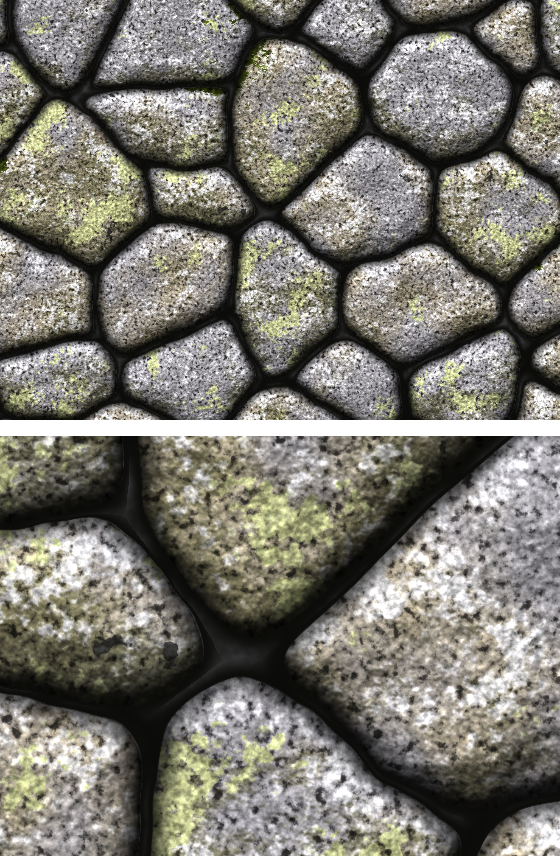
Top: the whole. Bottom: its middle third, enlarged.
Write a Shadertoy shader that draws this texture.

```glsl
// Dry stone wall: rounded boulders with black gaps, crusts, lichen and moss.
// Stones are cells of a weighted, staggered Voronoi diagram with softened corners;
// their domed height field is lit from above and coloured by layered gradient noise.

#define STONES vec2(3.0, 4.8)   // stones per canvas height, across and up
#define SIZE_SPREAD 0.028       // variation of stone size
#define CORNER 0.012            // corner rounding
#define GAP 0.0055              // mean half gap between stones
#define DOME 0.060              // width of the rounded stone rim
#define BUMP 0.0044             // surface roughness
#define GREY vec3(0.58, 0.57, 0.59)
#define BROWN vec3(0.60, 0.56, 0.48)
#define OLIVE vec3(0.42, 0.41, 0.29)
#define PALE vec3(0.86, 0.86, 0.88)
#define LICHEN vec3(0.74, 0.76, 0.53)
#define MOSS vec3(0.21, 0.25, 0.06)

struct Stone { float depth; vec2 cell; };

vec2 hash22(vec2 p) {
    vec3 q = fract(p.xyx * vec3(0.1031, 0.1030, 0.0973));
    q += dot(q, q.yzx + 33.33);
    return fract((q.xx + q.yz) * q.zy);
}

float corner(vec2 cell, vec2 offset) {
    return dot(hash22(cell) * 2.0 - 1.0, offset);
}

float gradientNoise(vec2 p) {
    vec2 i = floor(p), f = p - i;
    vec2 u = f * f * f * (f * (f * 6.0 - 15.0) + 10.0);
    vec2 e = vec2(1.0, 0.0);
    return mix(mix(corner(i, f), corner(i + e, f - e), u.x),
               mix(corner(i + e.yx, f - e.yx), corner(i + 1.0, f - 1.0), u.x), u.y);
}

float fbm(vec2 p) {
    float sum = 0.0, amp = 1.0;
    for (int i = 0; i < 4; i++) {
        sum += amp * gradientNoise(p);
        p = mat2(1.6, 1.2, -1.2, 1.6) * p + 17.3;
        amp *= 0.5;
    }
    return sum;
}

// Stone centre in xy, size weight in z
vec3 site(vec2 cell) {
    vec2 jitter = (hash22(cell + 31.0) - 0.5) * vec2(0.6, 0.5);
    vec2 centre = cell + 0.5 + jitter + vec2(0.5 * mod(cell.y, 2.0), 0.0);
    return vec3(centre / STONES, SIZE_SPREAD * (hash22(cell + 57.0).x - 0.5));
}

// Owning stone and the depth inside its rounded outline
Stone findStone(vec2 p) {
    p += 0.016 * vec2(gradientNoise(p * 10.0), gradientNoise(p * 10.0 + 40.0));
    p += 0.004 * gradientNoise(p * 34.0);
    vec2 base = floor(p * STONES), own = base;
    vec3 ownSite = vec3(0.0);
    float best = 1e3;
    for (int k = 0; k < 25; k++) {
        vec2 cell = base + vec2(k % 5 - 2, k / 5 - 2);
        vec3 s = site(cell);
        float power = dot(s.xy - p, s.xy - p) - s.z;
        if (power < best) { best = power; own = cell; ownSite = s; }
    }
    float sum = 0.0;
    for (int k = 0; k < 25; k++) {
        vec2 cell = base + vec2(k % 5 - 2, k / 5 - 2);
        if (cell == own) continue;
        vec3 s = site(cell);
        float power = dot(s.xy - p, s.xy - p) - s.z;
        sum += exp(-(power - best) / (2.0 * length(s.xy - ownSite.xy) * CORNER));
    }
    float inset = GAP * (0.2 + 1.6 * hash22(own + 83.0).y);
    return Stone(-CORNER * log(sum) - inset, own);
}

// Domed rim, broad facets and fine roughness
float height(vec2 p, float depth) {
    float rim = 1.0 - clamp(depth / DOME, 0.0, 1.0);
    return 0.75 * DOME * sqrt(1.0 - rim * rim) + 0.02 * gradientNoise(p * 9.0) + BUMP * fbm(p * 36.0);
}

vec3 surfaceColour(vec2 p, vec3 n, Stone stone) {
    vec2 id = hash22(stone.cell + 11.0), shift = id * 9.0;
    float broad = fbm(p * 6.0 + shift), mid = fbm(p * 24.0 + shift);
    float grain = fbm(p * 85.0), fine = fbm(p * 150.0 + 3.0);

    // Bare rock, greened low on the stone
    vec3 col = mix(GREY, BROWN, smoothstep(-0.2, 0.5, broad + id.x - 0.6));
    float green = broad + 0.5 * mid - 0.7 * n.y + 0.5 * id.y - 0.2;
    col = mix(col, OLIVE, 0.75 * smoothstep(0.0, 0.6, green));

    // Pale crust, dark pits and black blotches
    float crust = 0.6 * mid + 0.6 * grain + 0.3 * n.y + 0.3 * broad;
    col = mix(col, PALE, 0.8 * smoothstep(0.02, 0.36, crust));
    col *= 1.0 - 0.6 * smoothstep(0.12, 0.55, -0.8 * grain - 0.6 * fine - 0.2 * mid);
    float blotch = fbm(p * 13.0 + 70.0) + 0.3 * grain;
    col = mix(col, vec3(0.10), 0.8 * smoothstep(0.52, 0.60, blotch));

    // Yellow-green lichen patches
    float patches = fbm(p * 9.0 + shift + 25.0) + 0.4 * grain + 0.4 * (id.y - 0.5);
    col = mix(col, LICHEN, 0.85 * smoothstep(0.31, 0.40, patches));
    col *= 1.0 + 0.65 * fine;

    // Moss cushions on a few upper rims
    float moss = gradientNoise(p * 2.6 + 8.0) + 0.35 * n.y + 0.25 * mid;
    return mix(col, MOSS * (1.0 + 1.5 * grain), smoothstep(0.50, 0.57, moss));
}

void mainImage(out vec4 fragColor, in vec2 fragCoord) {
    vec2 p = fragCoord / iResolution.y;
    vec2 e = vec2(0.0013, 0.0);
    float aa = 1.2 / iResolution.y;

    // Front stones
    Stone stone = findStone(p);
    float h = height(p, stone.depth);
    vec2 slope = vec2(height(p + e, findStone(p + e).depth),
                      height(p + e.yx, findStone(p + e.yx).depth)) - h;
    vec3 n = normalize(vec3(-slope / e.x, 1.0));
    float diffuse = max(dot(n, normalize(vec3(-0.15, 0.55, 0.8))), 0.0);
    float occlusion = mix(0.42, 1.0, smoothstep(0.0, 0.020, stone.depth));
    vec3 front = surfaceColour(p, n, stone) * (0.22 + 1.02 * diffuse) * occlusion;

    // Dim small stones deep in the wider gaps
    Stone filler = findStone(p * 2.3 + 5.0);
    float lit = smoothstep(0.0, 0.05, filler.depth) * smoothstep(0.0, -0.015, stone.depth);
    vec3 back = vec3(0.045, 0.045, 0.04) + 0.22 * GREY * lit * (1.0 + fbm(p * 50.0));

    vec3 col = mix(back, front, smoothstep(-aa, aa, stone.depth));
    fragColor = vec4(clamp(col, 0.0, 1.0), 1.0);
}
```
